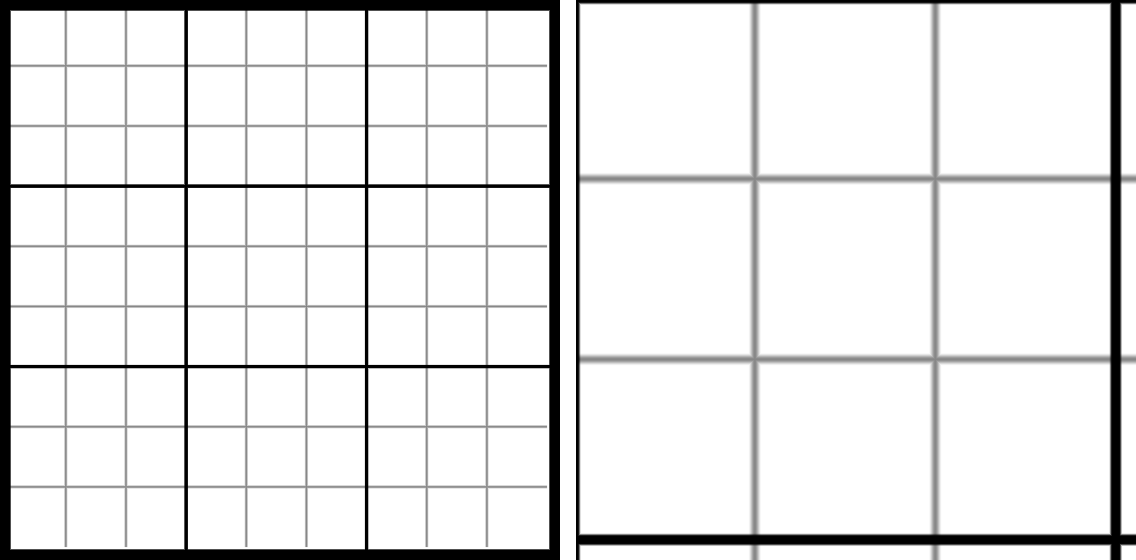
Left, the full canvas; right, a detail of the centre.
Give the GLSL for this pattern, as a three.js fragment shader.

```glsl
varying vec2 vUv;

const float CELLS = 9.0;
const float BLOCK = 3.0;           // cells per block
const float PITCH = 0.10742;
const float GRID_START = 0.0101;   // measured from the left and the top
const float FRAME_WIDTH = 0.019;
const float THIN_END = 0.977;      // thin rules stop just short of the frame
const float THIN_REACH = 0.004;
const float THICK_HALF_WIDTH = 0.0031;
const float EDGE_SOFTNESS = 0.001;

const vec3 PAPER = vec3(1.0);
const vec3 THIN_INK = vec3(0.53);
const vec3 THICK_INK = vec3(0.0);

// 1 below the limit, 0 above it, with a soft edge
float below(float value, float limit, float softness) {
  return 1.0 - smoothstep(limit - softness, limit + softness, value);
}

float nearestRule(float coord) {
  return floor((coord - GRID_START) / PITCH + 0.5);
}

float ruleDistance(float coord, float index) {
  return abs(coord - GRID_START - index * PITCH);
}

// Only the rules inside the grid are drawn
float isInner(float index) {
  return step(0.5, index) * step(index, CELLS - 0.5);
}

float isBlockRule(float index) {
  return step(abs(index - BLOCK * floor(index / BLOCK + 0.5)), 0.1);
}

// Soft grey rule between cells
float thinRule(float across, float along) {
  float index = nearestRule(across);
  float profile = 1.0 - smoothstep(0.0, THIN_REACH, ruleDistance(across, index));
  float extent = below(along, THIN_END, EDGE_SOFTNESS);
  return profile * extent * isInner(index) * (1.0 - isBlockRule(index));
}

// Solid rule between blocks
float thickRule(float across) {
  float index = nearestRule(across);
  float profile = below(ruleDistance(across, index), THICK_HALF_WIDTH, EDGE_SOFTNESS);
  return profile * isInner(index) * isBlockRule(index);
}

float frame(vec2 p) {
  vec2 inset = min(p, 1.0 - p);
  return below(min(inset.x, inset.y), FRAME_WIDTH, EDGE_SOFTNESS);
}

void main() {
  vec2 p = vec2(vUv.x, 1.0 - vUv.y);
  float thin = max(thinRule(p.x, p.y), thinRule(p.y, p.x));
  float thick = max(thickRule(p.x), thickRule(p.y));

  vec3 color = mix(PAPER, THIN_INK, thin);
  color = mix(color, THICK_INK, max(thick, frame(p)));
  gl_FragColor = vec4(color, 1.0);
}
```
